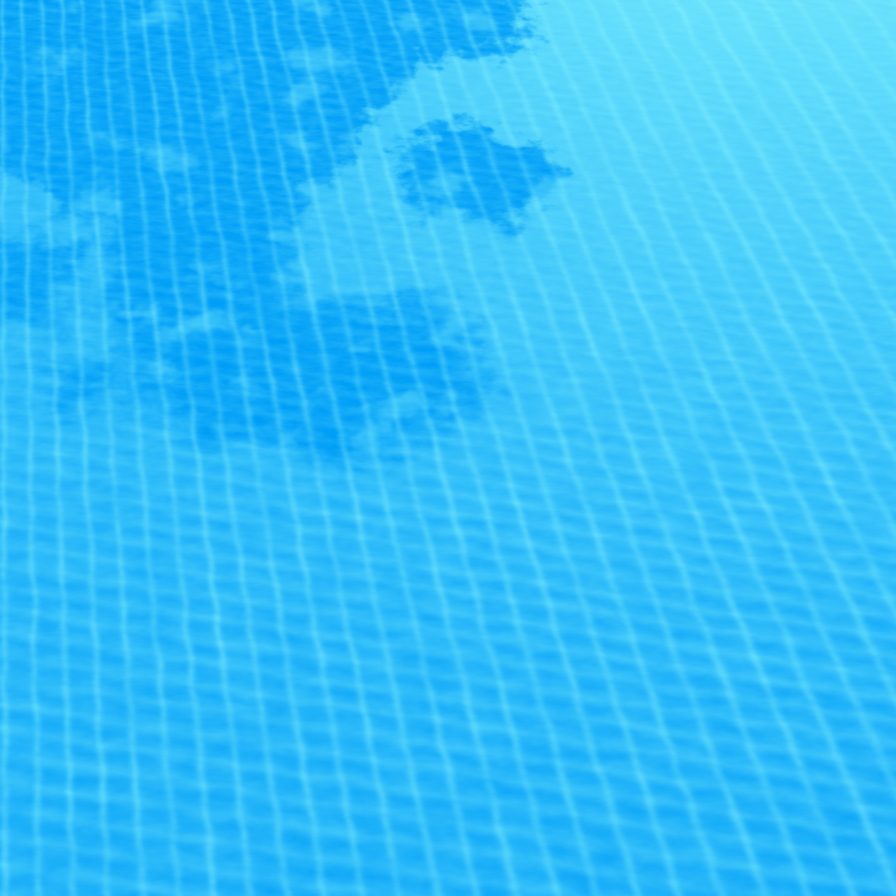
This texture is drawn by a Shadertoy shader. Its source:

```glsl
vec2 randomGradient(vec2 cell) {
    float angle = 6.2832 * fract(sin(dot(cell, vec2(127.1, 311.7))) * 43758.5);
    return vec2(cos(angle), sin(angle));
}

// Gradient noise, roughly -0.7 to 0.7
float noise(vec2 p) {
    vec2 i = floor(p), f = fract(p);
    vec2 u = f * f * f * (f * (f * 6.0 - 15.0) + 10.0);
    vec2 e = vec2(1.0, 0.0);
    float low = mix(dot(randomGradient(i), f),
                    dot(randomGradient(i + e.xy), f - e.xy), u.x);
    float high = mix(dot(randomGradient(i + e.yx), f - e.yx),
                     dot(randomGradient(i + e.xx), f - e.xx), u.x);
    return mix(low, high, u.y);
}

float fbm(vec2 p) {
    float sum = 0.0, amplitude = 1.0;
    for (int i = 0; i < 4; i++) {
        sum += amplitude * noise(p);
        p = p * 2.03 + 17.3;
        amplitude *= 0.5;
    }
    return sum;
}

// Soft bump around whole numbers
float groutLine(float x, float width) {
    float d = (fract(x + 0.5) - 0.5) / width;
    return exp(-d * d);
}

// Tree reflection: ragged union of ellipses (centre, radii)
float reflection(vec2 p) {
    const vec4 clumps[7] = vec4[7](
        vec4(0.19, 0.98, 0.28, 0.23), vec4(0.51, 0.98, 0.08, 0.05),
        vec4(0.53, 0.80, 0.085, 0.055), vec4(0.22, 0.73, 0.11, 0.20),
        vec4(0.35, 0.58, 0.19, 0.09), vec4(0.03, 0.69, 0.07, 0.05),
        vec4(0.10, 0.57, 0.05, 0.025));
    vec2 warped = p + 0.035 * vec2(fbm(p * 11.0), fbm(p * 11.0 + 40.0));
    float inside = -1.0;
    for (int i = 0; i < 7; i++) {
        vec4 c = clumps[i];
        float depth = (1.0 - length((warped - c.xy) / c.zw)) * min(c.z, c.w);
        inside = max(inside, depth);
    }
    inside += 0.018 * fbm(p * vec2(35.0, 60.0));
    float softness = mix(0.025, 0.008, smoothstep(0.55, 0.85, p.y));
    return smoothstep(-softness, softness, inside);
}

void mainImage(out vec4 fragColor, in vec2 fragCoord) {
    vec2 uv = fragCoord / iResolution.xy;

    // Ripples shift the floor slightly
    vec2 p = uv + 0.004 * vec2(noise(uv * vec2(14.0, 32.0)),
                               noise(uv * vec2(22.0, 30.0) + 9.0));

    // Tile grid in perspective, rows tilted down to the right
    float scale = 1.0 - 0.434 * p.y;
    float across = p.x / scale;
    float column = 26.5 * across - 3.4 * across * across - 0.15;
    float row = 68.0 / (1.0 - 0.434 * (p.y + 0.15 * p.x));
    float columnLine = groutLine(column, 0.13);
    float rowLine = groutLine(row, 0.17);
    float tileShade = groutLine(row + 0.45, 0.22) * (1.0 - columnLine);
    float tileTone = noise(vec2(column, row) * 0.73);

    // Sky light grows towards the upper right
    float light = 0.28 + 0.2 * uv.y
                + 0.45 * smoothstep(0.1, 0.8, uv.x) * uv.y * uv.y;

    // Dark foliage with pale flecks and gaps
    float shade = reflection(uv);
    float flecks = smoothstep(0.12, 0.6, fbm(uv * vec2(13.0, 21.0) + 5.0));
    light = mix(light, 0.02 + 0.42 * flecks, 0.92 * shade);

    // Grout, worn unevenly, rows fading with distance
    float contrast = 1.1 - 0.85 * light;
    float wear = 0.8 + 0.6 * noise(uv * vec2(19.0, 13.0) + 31.0);
    float rowFade = mix(1.0, 0.3, smoothstep(0.25, 0.85, uv.y));
    light += 0.33 * contrast * wear * columnLine;
    light += rowFade * contrast * (0.15 * wear * rowLine - 0.13 * tileShade
                                   + 0.12 * tileTone);

    // Fine horizontal shimmer
    light += 0.16 * contrast * fbm(vec2(uv.x * 28.0, uv.y * 62.0) / scale);

    vec3 deepBlue = vec3(0.03, 0.64, 0.97);
    vec3 paleCyan = vec3(0.44, 0.90, 0.99);
    fragColor = vec4(mix(deepBlue, paleCyan, clamp(light, -0.07, 1.1)), 1.0);
}
```
